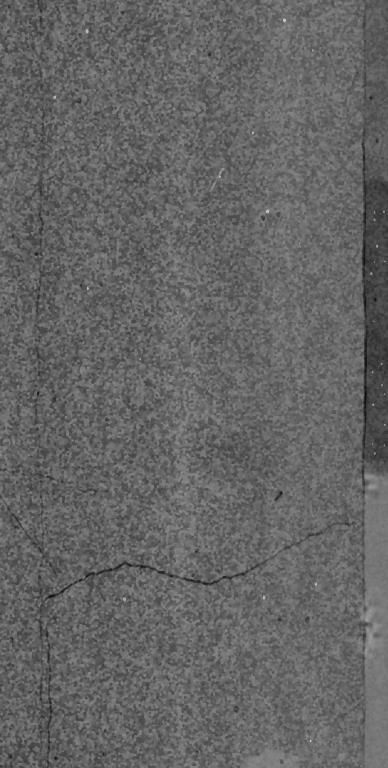
This texture is drawn by a Shadertoy shader. Its source:

```glsl
// Worn asphalt lane seen from above: soft cellular grain under vertical wear bands,
// with wandering cracks, a ragged verge along the right joint, pits and scratches.
// Coordinates are in canvas heights: x runs 0 to about 0.504, y runs 0 to 1.
#define BASE_GRAY 0.397
#define GRAIN_FREQ 310.0
#define GRAIN_AMP 0.19
#define MOTTLE_AMP 0.05
#define BAND_AMP 0.022
#define CRACK_WIDTH 0.0021
#define CRACK_DEPTH 0.17
#define JOINT_X 0.474
#define VERGE_DARK 0.265
#define VERGE_LIGHT 0.465
#define PIT_FREQ 34.0

float hash(vec2 p) {
    vec3 q = fract(p.xyx * vec3(0.1031, 0.1030, 0.0973));
    q += dot(q, q.yzx + 33.33);
    return fract((q.x + q.y) * q.z);
}

float noise(vec2 p) {
    vec2 i = floor(p), f = fract(p);
    f = f * f * (3.0 - 2.0 * f);
    return mix(mix(hash(i), hash(i + vec2(1, 0)), f.x),
               mix(hash(i + vec2(0, 1)), hash(i + vec2(1, 1)), f.x), f.y) - 0.5;
}

float layered(vec2 p) {
    return noise(p) + 0.5 * noise(p * 2.1 + 7.3) + 0.25 * noise(p * 4.3 + 3.1);
}

// Cellular stones, each with its own gray, blended softly at their borders
float grain(vec2 p) {
    vec2 cell = floor(p);
    float sum = 0.0, total = 0.0;
    for (int j = -1; j <= 1; j++)
    for (int i = -1; i <= 1; i++) {
        vec2 id = cell + vec2(i, j);
        vec2 d = id + vec2(hash(id + 17.0), hash(id + 59.0)) - p;
        float w = exp(-7.0 * dot(d, d));
        sum += w * (hash(id) - 0.5);
        total += w;
    }
    return sum / total;
}

float line(float d, float w) { return 1.0 - smoothstep(0.25 * w, w, abs(d)); }

float span(float v, float a, float b) {
    return smoothstep(a, a + 0.012, v) * (1.0 - smoothstep(b - 0.012, b, v));
}

float blob(vec2 p, vec2 c, vec2 r) { p = (p - c) / r; return exp(-dot(p, p)); }

float segment(vec2 p, vec2 a, vec2 b) {
    vec2 q = p - a, s = b - a;
    return length(q - s * clamp(dot(q, s) / dot(s, s), 0.0, 1.0));
}

// Total crack darkness, from 0 to about 1
float cracks(vec2 p) {
    float x = p.x, y = p.y, w = CRACK_WIDTH;
    float jx = 0.006 * layered(vec2(y * 40.0, 2.0));
    float jy = 0.008 * layered(vec2(x * 55.0, 9.0));
    float fade = 0.65 + 0.7 * noise(p * 28.0);
    // long crack on the left, doubled near the bottom
    float c = 0.65 * fade * line(x - 0.052 - 0.003 * sin(y * 9.0) - jx, w);
    c = max(c, 0.75 * line(x - 0.061 - 0.004 * sin(y * 16.0) - jx, w) * span(y, -0.1, 0.19));
    // main transverse crack
    float swell = 0.024 * exp(-1.8 * max(x - 0.25, 0.0)) * sin((x - 0.065) * 20.5);
    float main = y - 0.21 - 0.2 * x - swell - jy;
    c = max(c, line(main, w * 1.35) * span(x, 0.05, 0.47) * mix(1.15, 0.65, smoothstep(0.28, 0.36, x)));
    // branches on the left
    c = max(c, 0.6 * line((y - 0.35 + 1.3 * x - jy) * 0.61, w) * span(x, -0.1, 0.085));
    c = max(c, 0.7 * fade * line(y - 0.385 + 0.1 * x - jy, w) * span(x, -0.1, 0.09));
    for (int k = 0; k < 3; k++) {
        float f = float(k);
        c = max(c, 0.5 * fade * line(y - 0.365 - 0.03 * f - jy, w) * span(x, 0.065, 0.15 - 0.02 * f));
    }
    // hairlines on the right
    c = max(c, 0.35 * fade * line(x - 0.408 - 0.012 * sin(y * 14.0) - jx, w) * span(y, 0.66, 0.86));
    c = max(c, 0.4 * fade * line(x - 0.436 - jx, w) * span(y, 0.94, 1.1));
    c = max(c, 0.4 * line(segment(p, vec2(0.428, 0.93), vec2(0.438, 0.90)), w));
    return max(c, 0.35 * line(segment(p, vec2(0.45, 0.87), vec2(0.465, 0.905)), w));
}

// One possible round mark per grid cell
float specks(vec2 p, float freq, float chance, float seed) {
    vec2 q = p * freq + seed, id = floor(q);
    vec2 c = 0.25 + 0.5 * vec2(hash(id + 3.7), hash(id + 8.1));
    float r = mix(0.05, 0.13, hash(id + 21.0));
    float d = length((fract(q) - c) * vec2(1.15, 0.85)) + 0.06 * noise(q * 9.0);
    return step(hash(id), chance) * (1.0 - smoothstep(r * 0.6, r + 0.03, d));
}

void mainImage(out vec4 fragColor, in vec2 fragCoord) {
    vec2 p = fragCoord / iResolution.y;
    float x = p.x, y = p.y;
    float stone = grain(p * GRAIN_FREQ);

    // pavement: wear bands, stains and grain
    float bands = sin(x * 46.0 + 2.6) * 0.3 + 1.1 * noise(vec2(x * 32.0, y * 2.5))
                + 0.8 * noise(vec2(x * 95.0, y * 4.0));
    float gray = BASE_GRAY + BAND_AMP * bands + 0.03 * (smoothstep(0.0, 0.36, x) - 0.55);
    gray += 0.022 * blob(p, vec2(0.24, 0.45), vec2(0.014, 0.6));
    gray -= 0.028 * blob(p, vec2(0.275, 0.68), vec2(0.022, 0.17));
    gray -= 0.045 * blob(p, vec2(0.293, 0.412), vec2(0.045, 0.03));
    gray -= 0.04 * blob(p, vec2(0.028, 0.655), vec2(0.008, 0.02));
    gray += MOTTLE_AMP * (noise(p * 120.0) + 0.4 * layered(p * 22.0));
    gray += GRAIN_AMP * mix(1.12, 0.82, smoothstep(0.2, 0.4, x)) * stone;

    // pale smooth patch at the bottom edge
    float patchEdge = length((p - vec2(0.354, -0.005)) * vec2(0.8, 1.0)) + 0.016 * layered(p * 65.0);
    gray = mix(gray, 0.51 + 0.05 * stone, 0.85 * (1.0 - smoothstep(0.024, 0.031, patchEdge)));

    // verge: worn at the top, dark in the middle, pale below
    float ragged = layered(vec2(x * 75.0, y * 60.0));
    float low = 1.0 - smoothstep(0.37, 0.395, y + 0.012 * ragged);
    float dark = span(y + 0.02 * ragged, 0.39, 0.77);
    float joint = JOINT_X + 0.0025 * layered(vec2(y * 22.0, 5.0));
    float verge = smoothstep(-0.001, 0.002, x - joint - low * 0.009 * ragged);
    float soil = mix(0.36, VERGE_DARK, dark) + 0.07 * layered(p * 42.0) + 0.11 * stone;
    soil += 0.28 * specks(p, 75.0, 0.15, 4.0) * dark;
    soil = mix(soil, VERGE_LIGHT + 0.05 * stone + 0.025 * ragged, low);
    gray = mix(gray, soil, verge);
    float seam = mix(0.45, 1.0, span(y, 0.37, 0.82));
    gray -= 0.2 * seam * line(x - joint, 0.0026) * (0.85 + noise(p * 35.0));

    // tufts of weeds by the joint
    float tufts = blob(p, vec2(0.483, 0.368), vec2(0.016, 0.014))
                + blob(p, vec2(0.478, 0.185), vec2(0.017, 0.034));
    gray += tufts * (0.04 + 0.4 * noise(p * 145.0) + 0.2 * noise(p * 65.0));

    // cracks, pits, chips and scratches
    gray -= CRACK_DEPTH * cracks(p);
    gray -= 0.15 * specks(p, PIT_FREQ, mix(0.13, 0.035, smoothstep(0.05, 0.3, x)), 0.0);
    gray += 0.3 * specks(p, PIT_FREQ * 1.4, 0.012, 40.0);
    float scratch = segment(p, vec2(0.274, 0.751), vec2(0.29, 0.78));
    gray += 0.16 * line(scratch, 0.0022);
    gray -= 0.22 * line(segment(p, vec2(0.359, 0.349), vec2(0.366, 0.358)), 0.0032);

    fragColor = vec4(vec3(clamp(gray, 0.06, 0.85)), 1.0);
}
```
